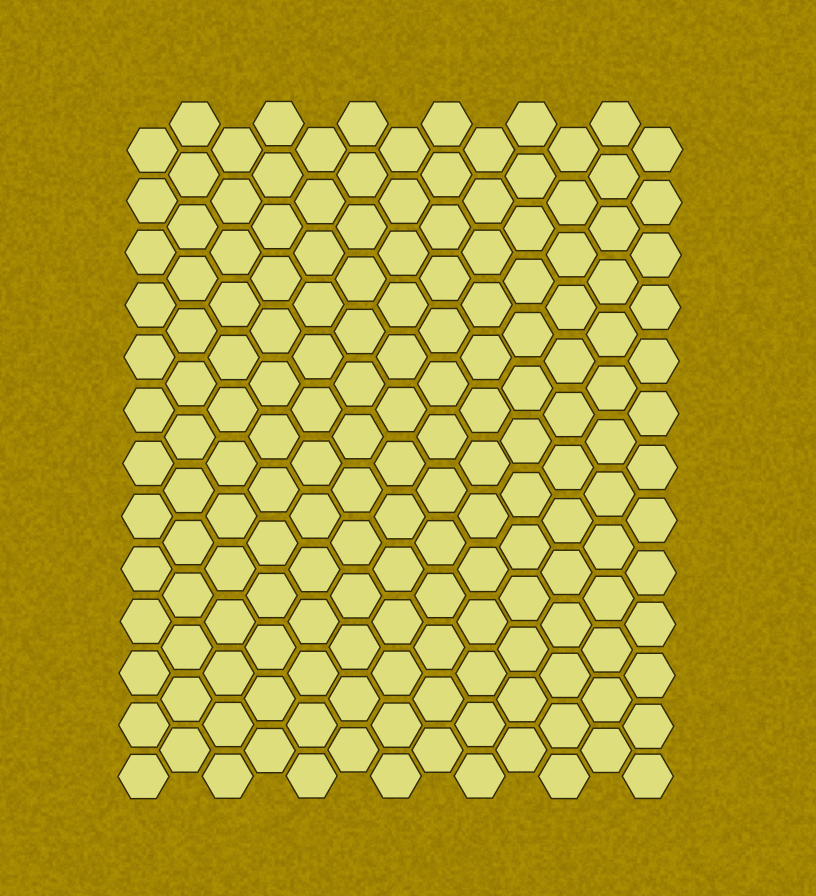
A Shadertoy shader for this pattern:

```glsl
// A slightly leaning honeycomb sheet of pale, dark-rimmed hexagons on grainy ochre.
// Each pixel finds the nearest cell of a staggered 13 by 13 lattice by its hexagon
// distance; columns bow gently, and value noise gives the ground its grain.

const vec3 OCHRE_DARK  = vec3(0.565, 0.455, 0.008);
const vec3 OCHRE_LIGHT = vec3(0.690, 0.585, 0.014);
const vec3 CELL_COLOR  = vec3(0.870, 0.870, 0.490);
const vec3 RIM_COLOR   = vec3(0.190, 0.160, 0.030);

// Lengths are in canvas heights.
const int   CELLS      = 13;                     // columns and rows
const vec2  FIRST_CELL = vec2(0.1702, 0.8326);   // top of the left column
const vec2  PITCH      = vec2(0.04694, 0.05824); // column and row spacing
const float LEAN       = 0.00087;                // leftward drift per row
const float APOTHEM    = 0.0255;
const float RIM_WIDTH  = 0.0016;
const float WAVE       = 0.0021;                 // row spacing ripple
const float RIGHT_SAG  = 0.0048;                 // extra droop of right columns
const int   SAG_COLUMN = 9;
const float JITTER     = 0.0011;
const float GRAIN_FREQ = 230.0;

const float PI = 3.14159265;

float hash(vec2 p) {
    vec3 q = fract(vec3(p.xyx) * 0.1031);
    q += dot(q, q.yzx + 33.33);
    return fract((q.x + q.y) * q.z);
}

float valueNoise(vec2 p) {
    vec2 i = floor(p), f = fract(p);
    f = f * f * (3.0 - 2.0 * f);
    float low  = mix(hash(i), hash(i + vec2(1, 0)), f.x);
    float high = mix(hash(i + vec2(0, 1)), hash(i + vec2(1, 1)), f.x);
    return mix(low, high, f.y);
}

// Distance to a flat-topped hexagon.
float hexagon(vec2 p, float apothem) {
    p = abs(p);
    return max(p.y, dot(p, vec2(0.8660254, 0.5))) - apothem;
}

vec2 cellCenter(int column, int row) {
    float c = float(column), r = float(row);
    float t = r / float(CELLS - 1);
    float stagger = (column % 2 == 1) ? 0.5 : 0.0;
    vec2 center = FIRST_CELL + vec2(c * PITCH.x - r * LEAN, (stagger - r) * PITCH.y);
    center.y += WAVE * sin(2.0 * PI * t);
    if (column >= SAG_COLUMN) center.y -= RIGHT_SAG * sin(PI * t);
    vec2 wobble = vec2(hash(vec2(c, r) + 3.0), hash(vec2(c, r) + 41.0)) - 0.5;
    return center + JITTER * wobble;
}

float honeycomb(vec2 p) {
    float rowGuess = (FIRST_CELL.y - p.y) / PITCH.y;
    float columnGuess = (p.x - FIRST_CELL.x + rowGuess * LEAN) / PITCH.x;
    int nearRow = int(floor(rowGuess + 0.5));
    int nearColumn = int(floor(columnGuess + 0.5));
    float d = 1.0;
    for (int i = -1; i <= 1; i++) {
        for (int j = -1; j <= 1; j++) {
            int column = nearColumn + i, row = nearRow + j;
            if (min(column, row) < 0 || max(column, row) >= CELLS) continue;
            d = min(d, hexagon(p - cellCenter(column, row), APOTHEM));
        }
    }
    return d;
}

void mainImage(out vec4 fragColor, in vec2 fragCoord) {
    vec2 uv = fragCoord / iResolution.y;
    float pixel = 1.0 / iResolution.y;

    // Grainy ground
    float grain = 0.6 * valueNoise(uv * GRAIN_FREQ)
                + 0.4 * valueNoise(uv * GRAIN_FREQ * 2.1 + 17.0);
    vec3 color = mix(OCHRE_DARK, OCHRE_LIGHT, grain);

    // Rim, then the cell inside it
    float d = honeycomb(uv);
    color = mix(color, RIM_COLOR, clamp(0.5 - d / pixel, 0.0, 1.0));
    color = mix(color, CELL_COLOR, clamp(0.5 - (d + RIM_WIDTH) / pixel, 0.0, 1.0));

    fragColor = vec4(color, 1.0);
}
```
